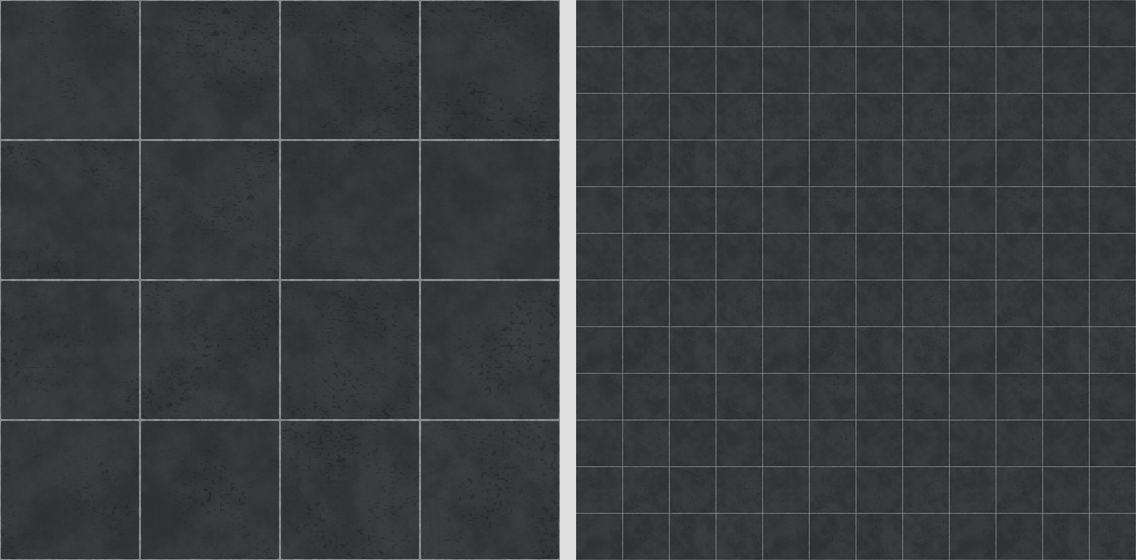
Left, the tile; right, the same tile 3 across and 3 down.
This texture is drawn by a WebGL 1 fragment shader. Its source:

```glsl
precision highp float;
// Square charcoal stone tiles, four by four, set in thin pale grout.
// A rounded box distance cuts each tile; wrapping value noise, reseeded
// per tile, gives the cloudy mottling, pitted patches and grout grain.

uniform vec2 u_resolution;

const float TILES = 4.0;            // repeats across and down
const float GROUT_WIDTH = 0.0165;   // in tile widths
const float CORNER_RADIUS = 0.008;
const float EDGE_WOBBLE = 0.0025;
const float BEVEL_WIDTH = 0.014;
const float BEVEL_SHADE = 0.16;
const float PIT_DEPTH = 0.20;
const float GRAIN = 0.035;
const float TILE_VARIATION = 0.03;
const vec3 STONE_DARK = vec3(0.192, 0.196, 0.204);
const vec3 STONE_LIGHT = vec3(0.228, 0.234, 0.239);
const vec3 GROUT_DARK = vec3(0.45, 0.455, 0.455);
const vec3 GROUT_LIGHT = vec3(0.60, 0.60, 0.60);

float hash(vec2 p) {
  return fract(sin(dot(p, vec2(127.1, 311.7))) * 43758.5453);
}

// Value noise with freq cells per tile, wrapping over the whole canvas
float noise(vec2 p, vec2 freq, float seed) {
  vec2 period = TILES * freq;
  vec2 cell = floor(p * freq);
  vec2 t = fract(p * freq);
  t = t * t * (3.0 - 2.0 * t);
  vec2 lo = mod(cell, period) + seed;
  vec2 hi = mod(cell + 1.0, period) + seed;
  float bottom = mix(hash(lo), hash(vec2(hi.x, lo.y)), t.x);
  float top = mix(hash(vec2(lo.x, hi.y)), hash(hi), t.x);
  return mix(bottom, top, t.y);
}

float fbm(vec2 p, float freq, float seed) {
  float sum = 0.0;
  float weight = 0.5;
  float total = 0.0;
  for (int i = 0; i < 5; i++) {
    sum += weight * noise(p, vec2(freq), seed);
    total += weight;
    weight *= 0.62;
    freq *= 2.0;
    seed += 17.3;
  }
  return sum / total;
}

// Signed distance to the tile outline, negative inside
float tileDistance(vec2 local) {
  vec2 q = abs(local - 0.5) - (0.5 - 0.5 * GROUT_WIDTH - CORNER_RADIUS);
  return length(max(q, 0.0)) + min(max(q.x, q.y), 0.0) - CORNER_RADIUS;
}

vec3 stoneColor(vec2 p, vec2 local, float dist, float seed) {
  // Broad clouds broken up by finer blotches
  float clouds = fbm(p, 3.0, seed);
  float blotches = fbm(p, 10.0, seed + 31.0);
  float mottle = smoothstep(0.28, 0.68, mix(clouds, blotches, 0.35));
  vec3 color = mix(STONE_DARK, STONE_LIGHT, mottle);

  // Fine dark pits gathered in patches
  float patches = smoothstep(0.45, 0.70, fbm(p, 2.0, seed + 53.0));
  float pits = smoothstep(0.66, 0.88, noise(p, vec2(52.0, 64.0), seed + 71.0));
  color *= 1.0 - PIT_DEPTH * pits * (0.15 + 0.85 * patches);

  // Surface grain and a slight tone shift per tile
  color *= 1.0 + GRAIN * (noise(p, vec2(96.0), seed + 89.0) - 0.5) * 2.0;
  color *= 1.0 + TILE_VARIATION * (hash(vec2(seed, 4.7)) - 0.5);

  // Soft dark rim, deepest along the lower edge
  float rim = 1.0 - smoothstep(0.0, BEVEL_WIDTH, -dist);
  float lower = 1.0 - smoothstep(0.0, 2.0 * BEVEL_WIDTH, local.y);
  return color * (1.0 - BEVEL_SHADE * rim * (0.5 + lower));
}

vec3 groutColor(vec2 p, float dist) {
  float grain = 0.6 * noise(p, vec2(72.0), 7.0) + 0.4 * noise(p, vec2(24.0), 19.0);
  vec3 color = mix(GROUT_DARK, GROUT_LIGHT, grain);
  return color * mix(0.90, 1.04, smoothstep(0.0, 0.4 * GROUT_WIDTH, dist));
}

void main() {
  vec2 p = gl_FragCoord.xy / u_resolution * TILES;
  vec2 local = fract(p);
  vec2 id = mod(floor(p), TILES);
  float seed = floor(hash(id + 2.3) * 90.0) + 0.37;
  float pixel = TILES / min(u_resolution.x, u_resolution.y);

  // Slightly uneven tile outline
  float wobble = noise(p, vec2(20.0), 43.0) - 0.5;
  float dist = tileDistance(local) + EDGE_WOBBLE * wobble;

  vec3 stone = stoneColor(p, local, dist, seed);
  float groutMask = smoothstep(-0.6 * pixel, 0.6 * pixel, dist);
  gl_FragColor = vec4(mix(stone, groutColor(p, dist), groutMask), 1.0);
}
```
